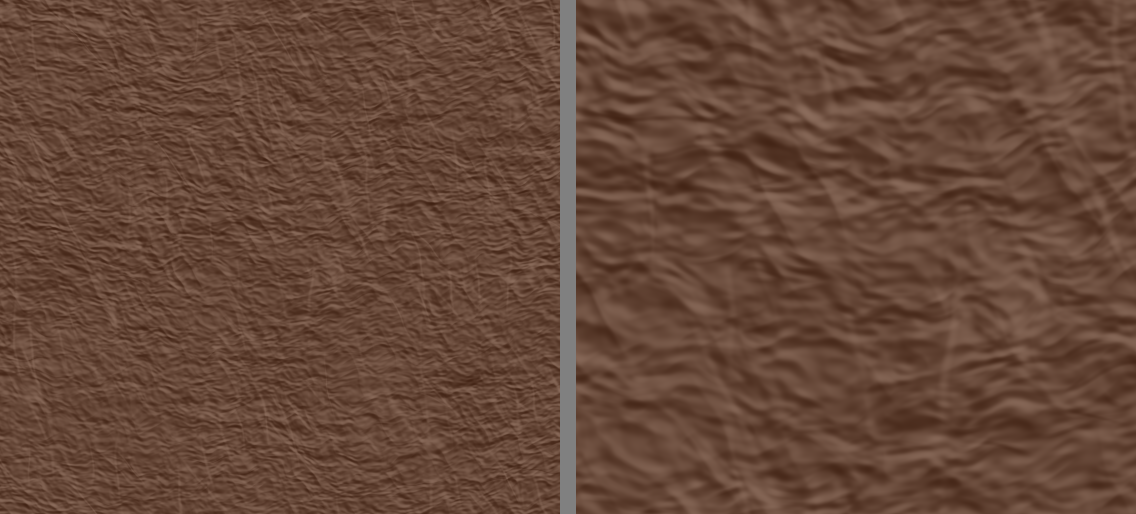
Left, the full canvas; right, a detail of the centre.
A Shadertoy shader for this texture:

```glsl
const vec3 LEATHER = vec3(0.398, 0.278, 0.217);
const vec2 LIGHT_AXIS = vec2(0.33, 0.94);
const float TONE_RANGE = 0.19;
const float CONTRAST = 0.38;

float hash(vec2 p) {
    vec3 q = fract(p.xyx * vec3(0.1031, 0.1030, 0.0973));
    q += dot(q, q.yzx + 33.33);
    return fract((q.x + q.y) * q.z);
}

// Slope of a random unit gradient at a lattice corner
float corner(vec2 cell, vec2 offset) {
    float angle = 6.28318 * hash(cell);
    return dot(vec2(cos(angle), sin(angle)), offset);
}

float gradientNoise(vec2 p) {
    vec2 i = floor(p), f = p - i;
    vec2 u = f * f * f * (f * (f * 6.0 - 15.0) + 10.0);
    vec2 e = vec2(1.0, 0.0);
    float low = mix(corner(i, f), corner(i + e, f - e), u.x);
    float high = mix(corner(i + e.yx, f - e.yx), corner(i + e.xx, f - e.xx), u.x);
    return mix(low, high, u.y);
}

// Rounded pads separated by narrow valleys
float pads(vec2 p, float softness) {
    float n = gradientNoise(p);
    return sqrt(n * n + softness * softness);
}

// Thin line along the zero contour of the noise
float creaseLine(vec2 p, float width) {
    return 1.0 - smoothstep(0.0, width, abs(gradientNoise(p)));
}

float patches(vec2 p, float low, float high) {
    return smoothstep(low, high, gradientNoise(p));
}

vec2 alongAcross(vec2 p, float angle) {
    vec2 along = vec2(cos(angle), sin(angle));
    return vec2(dot(p, along), dot(p, vec2(-along.y, along.x)));
}

// Gentle sag of the hide plus irregular wobble
vec2 warpHide(vec2 p) {
    vec2 wobble = vec2(gradientNoise(p * 4.0 + 7.0), gradientNoise(p * 4.5 + 31.0));
    vec2 ripple = vec2(gradientNoise(p * 21.0 + 53.0), gradientNoise(p * 24.0 + 71.0));
    p.y -= 0.14 * (p.x - 0.6) * (p.x - 0.6);
    return p + 0.022 * wobble + 0.009 * ripple;
}

// Each layer is divided by its frequency so weights act on slope
float hideHeight(vec2 p) {
    vec2 q = warpHide(p);
    vec2 diagonal = alongAcross(q, -0.98);
    float h = 0.62 * pads(q * vec2(16.0, 40.0) + 3.0, 0.03) / 40.0;
    h += 0.34 * pads(q * vec2(5.0, 22.0) + 17.0, 0.02) / 22.0;
    h += 0.70 * pads(q * vec2(38.0, 78.0) + 41.0, 0.04) / 78.0;
    h += 0.52 * pads(diagonal * vec2(9.0, 32.0) + 61.0, 0.03) / 32.0;
    h += 0.68 * gradientNoise(q * vec2(85.0, 130.0) + 83.0) / 130.0;
    return h;
}

float slopeToLight(vec2 p, float stepSize) {
    vec2 d = LIGHT_AXIS * stepSize;
    return (hideHeight(p + d) - hideHeight(p - d)) / (2.0 * stepSize);
}

// Pale stretch lines running steeply down to the right
float stretchLines(vec2 p, float angle, float seed) {
    vec2 q = alongAcross(p, angle) * vec2(4.0, 17.0) + seed;
    return creaseLine(q, 0.065) * patches(p * 8.0 + seed, -0.15, 0.3);
}

// Long dark folds running roughly level
float darkFolds(vec2 p, vec2 scale, float seed) {
    return creaseLine(p * scale + seed, 0.075) * patches(p * vec2(6.0, 11.0) + seed, -0.15, 0.3);
}

void mainImage(out vec4 fragColor, in vec2 fragCoord) {
    vec2 p = fragCoord / iResolution.y;
    vec2 q = warpHide(p);
    vec2 straighter = mix(p, q, 0.55);

    // Relief, a little stronger in some areas
    float strength = 1.0 + 0.35 * gradientNoise(p * 2.2 + 5.0);
    float shade = slopeToLight(p, 0.0017) * strength;

    // Creases and stretch marks
    shade -= 0.85 * darkFolds(q, vec2(3.5, 17.0), 23.0);
    shade -= 0.60 * darkFolds(q, vec2(9.0, 30.0), 97.0);
    shade += 0.90 * stretchLines(straighter, -0.92, 11.0);
    shade += 0.70 * stretchLines(straighter, -1.38, 47.0);
    shade += 0.50 * stretchLines(straighter, -0.55, 79.0);

    // Soft cloudy tone and fine pores
    shade += 0.20 * gradientNoise(p * 5.0 + 19.0);
    shade += 0.50 * gradientNoise(q * vec2(85.0, 125.0) + 29.0);

    shade *= CONTRAST;
    float tone = TONE_RANGE * shade / sqrt(1.0 + shade * shade);
    fragColor = vec4(LEATHER + tone * vec3(1.0, 1.0, 0.98), 1.0);
}
```
